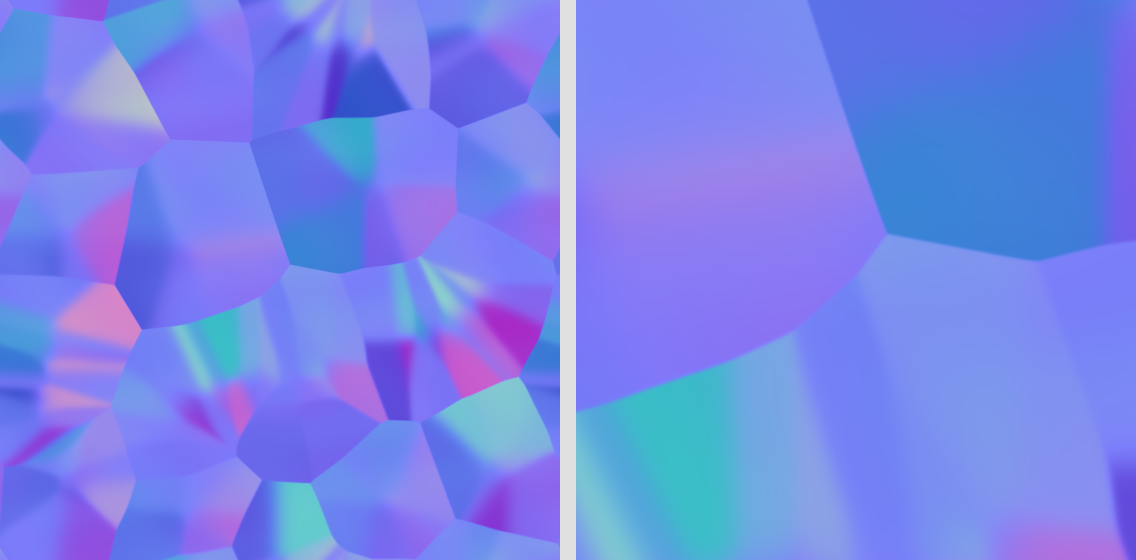
Left: the whole. Right: its middle third, enlarged.
A three.js fragment shader for this texture map:

```glsl
// Tileable normal map of faceted fans: clustered seed points are spread over
// the plane by nearest distance, so tight cores open into broad flat wedges.
// A soft minimum blurs facets in a core and keeps borders between fans crisp.

varying vec2 vUv;

const float GRID = 4.0;            // clusters across the tile, whole number
const int SEEDS = 18;              // facets per cluster
const float CRISPNESS = 240.0;     // sharpness of the facet borders
const float STRAND_SHARE = 0.32;   // clusters drawn out into a curved strand
const float STRAND_LENGTH = 0.46;  // half length, in cells
const float STRAND_WIDTH = 0.06;
const vec2 FAN_RADIUS = vec2(0.10, 0.34);
const float FLAT_TILT = 0.05;      // least slope of a facet
const float STEEP_TILT = 0.66;     // added slope of the steepest facets
const float TILT_BIAS = 2.4;       // higher leaves more facets flat
const float RIPPLE = 0.035;        // soft shading laid over the facets
const vec3 FLAT_COLOR = vec3(0.49, 0.49, 0.985);
const float BLUE_LOSS = 0.28;      // blue lost as the slope grows
const float TAU = 6.2831853;

vec4 hash4(vec3 key) {
  vec4 q = fract(key.xyzx * vec4(0.1031, 0.1030, 0.0973, 0.1099));
  q += dot(q, q.wzxy + 33.33);
  return fract((q.xxyz + q.yzzw) * q.zywx);
}

vec2 rotate(vec2 v, float angle) {
  float c = cos(angle), s = sin(angle);
  return vec2(c * v.x - s * v.y, s * v.x + c * v.y);
}

// Places one seed around its cluster and gives the way its facet leans.
void placeSeed(float index, vec4 shape, vec4 rnd, out vec2 offset, out vec2 lean) {
  if (shape.z < STRAND_SHARE) {
    float along = (index + rnd.x) / float(SEEDS) * 2.0 - 1.0;
    float side = mod(index, 2.0) * 2.0 - 1.0;
    float bend = (shape.w - 0.5) * 0.5 * along * along;
    offset = vec2(along * STRAND_LENGTH, bend + side * STRAND_WIDTH * rnd.y);
    lean = vec2(0.4 * along, side);
  } else {
    float radius = mix(FAN_RADIUS.x, FAN_RADIUS.y, shape.w * shape.w);
    float angle = index * 2.39996 + rnd.x * 1.5;
    lean = vec2(cos(angle), sin(angle));
    offset = lean * vec2(1.0, 0.65) * radius * (0.2 + 0.8 * rnd.y);
  }
  float turn = shape.x * TAU;
  offset = rotate(offset, turn);
  lean = rotate(normalize(lean), turn + (rnd.z - 0.5) * 1.6);
}

// Slope of the facets, blended by a running soft minimum of squared distance.
vec2 facetSlope(vec2 p) {
  vec2 home = floor(p);
  vec2 slopeSum = vec2(0.0);
  float weightSum = 0.0;
  float nearest = 20.0;
  for (int y = -1; y <= 1; y++) {
    for (int x = -1; x <= 1; x++) {
      vec2 cell = home + vec2(float(x), float(y));
      vec2 id = mod(cell, GRID) * 5.3 + 7.1;
      vec4 place = hash4(vec3(id, 2.7));
      vec4 shape = hash4(vec3(id, 91.3));
      vec2 center = cell + 0.18 + 0.64 * place.xy;
      float strength = mix(0.65, 1.3, place.z);
      for (int i = 0; i < SEEDS; i++) {
        float index = float(i);
        vec4 rnd = hash4(vec3(id, 13.9 + index * 3.7));
        vec2 offset, lean;
        placeSeed(index, shape, rnd, offset, lean);
        float tilt = FLAT_TILT + STEEP_TILT * strength * pow(rnd.w, TILT_BIAS);

        vec2 gap = p - center - offset;
        float d = dot(gap, gap);
        float closest = min(nearest, d);
        float keep = exp(-CRISPNESS * (nearest - closest));
        float weight = exp(-CRISPNESS * (d - closest));
        slopeSum = slopeSum * keep + lean * tilt * weight;
        weightSum = weightSum * keep + weight;
        nearest = closest;
      }
    }
  }
  return slopeSum / weightSum;
}

// Layered sines with whole periods, so that they wrap.
vec2 rippleSlope(vec2 uv) {
  vec2 a = TAU * uv;
  return RIPPLE * vec2(
    sin(2.0 * a.x + 3.0 * a.y + 1.5 * sin(3.0 * a.x - a.y)),
    sin(3.0 * a.x - 2.0 * a.y + 1.5 * sin(a.x + 4.0 * a.y)));
}

void main() {
  vec2 slope = facetSlope(vUv * GRID) + rippleSlope(vUv);
  float steepness = length(slope);
  slope *= min(1.0, 0.78 / max(steepness, 0.001));
  vec3 color = FLAT_COLOR + vec3(0.5 * slope, -BLUE_LOSS * min(steepness, 0.78));
  gl_FragColor = vec4(color, 1.0);
}
```
